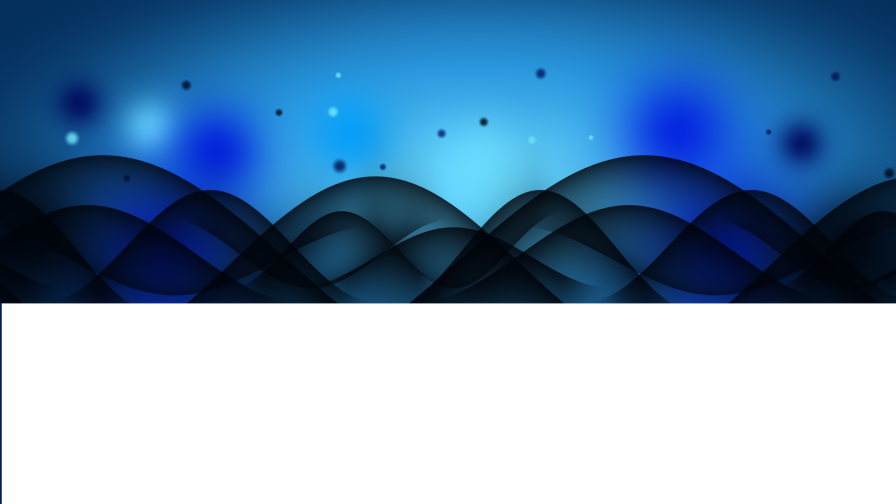
A Shadertoy shader for this background:

```glsl
// Blue glowing banner with translucent dark waves above a plain white panel.

// Canvas units: height is 1, width is 16/9, origin at the lower left.
const vec2  CANVAS       = vec2(16.0 / 9.0, 1.0);
const float PANEL_TOP    = 0.398;
const float STRIPE_WIDTH = 0.0035;
const vec3  PANEL_COLOR  = vec3(1.0);
const vec3  STRIPE_COLOR = vec3(0.01, 0.12, 0.30);

const vec2 LIGHT_CENTER = vec2(0.95, 0.63);
const vec2 LIGHT_SCALE  = vec2(1.0, 2.2);
const vec3 SKY_BRIGHT   = vec3(0.40, 0.84, 1.00);
const vec3 SKY_MIDDLE   = vec3(0.16, 0.59, 0.87);
const vec3 SKY_DEEP     = vec3(0.02, 0.19, 0.37);

const vec3  INK           = vec3(0.0, 0.012, 0.035);
const float WAVE_PERIOD   = 1.074;
const float CREST_OPACITY = 0.83;
const float CREST_FADE    = 0.085;
const float TROUGH_OPACITY = 0.65;
const float TROUGH_FADE   = 0.045;

const float DOT_CELL   = 0.10;
const float DOT_CHANCE = 0.42;
const vec2  DOT_BAND   = vec2(0.64, 0.86);

// Soft glows: centre x, centre y, radius, colour index
const int GLOW_COUNT = 11;
const vec4 GLOWS[GLOW_COUNT] = vec4[GLOW_COUNT](
    vec4(0.300, 0.745, 0.055, 4.0),
    vec4(0.695, 0.735, 0.080, 3.0),
    vec4(0.960, 0.665, 0.075, 4.0),
    vec4(0.430, 0.700, 0.085, 0.0),
    vec4(0.330, 0.500, 0.160, 0.0),
    vec4(1.345, 0.740, 0.110, 0.0),
    vec4(1.440, 0.510, 0.160, 0.0),
    vec4(0.157, 0.796, 0.045, 1.0),
    vec4(1.590, 0.715, 0.045, 1.0),
    vec4(0.050, 0.525, 0.120, 2.0),
    vec4(1.700, 0.500, 0.110, 2.0));
const vec3 GLOW_COLORS[5] = vec3[5](
    vec3(0.00, 0.10, 0.88), vec3(0.00, 0.03, 0.36), vec3(0.00, 0.02, 0.07),
    vec3(0.00, 0.62, 0.99), vec3(0.42, 0.87, 1.00));

// Wave bands: peak x, peak y, amplitude (negative for troughs), frequency
const int WAVE_COUNT = 10;
const vec4 WAVES[WAVE_COUNT] = vec4[WAVE_COUNT](
    vec4(0.204, 0.692, 0.208, 4.28),
    vec4(0.745, 0.650, 0.174, 5.44),
    vec4(0.417, 0.623, 0.111, 9.5),
    vec4(1.072, 0.623, 0.120, 10.1),
    vec4(0.174, 0.593, 0.097, 7.3),
    vec4(0.678, 0.581, 0.076, 14.1),
    vec4(0.900, 0.549, 0.060, 10.0),
    vec4(0.616, 0.428, -0.069, 11.0),
    vec4(0.900, 0.428, -0.076, 14.1),
    vec4(0.347, 0.414, -0.069, 7.8));

vec3 hash3(vec2 cell) {
    vec3 seed = vec3(dot(cell, vec2(127.1, 311.7)),
                     dot(cell, vec2(269.5, 183.3)),
                     dot(cell, vec2(419.2, 371.9)));
    return fract(sin(seed) * 43758.5);
}

// Elliptical light falling off to deep blue corners
vec3 skyColor(vec2 p) {
    float r = length((p - LIGHT_CENTER) * LIGHT_SCALE);
    vec3 color = mix(SKY_BRIGHT, SKY_MIDDLE, smoothstep(0.0, 0.6, r));
    return mix(color, SKY_DEEP, smoothstep(0.45, 1.15, r));
}

vec3 addGlows(vec3 color, vec2 p) {
    for (int i = 0; i < GLOW_COUNT; i++) {
        vec4 g = GLOWS[i];
        vec2 d = (p - g.xy) / g.z;
        color = mix(color, GLOW_COLORS[int(g.w)], 0.88 * exp(-dot(d, d)));
    }
    return color;
}

// One soft dot in some cells of a grid
vec3 addDots(vec3 color, vec2 p) {
    vec2 cell = floor(p / DOT_CELL);
    vec3 place = hash3(cell);
    vec3 style = hash3(cell + 57.0);
    vec2 center = (cell + 0.2 + 0.6 * place.xy) * DOT_CELL;
    float radius = mix(0.006, 0.019, style.x * style.x);
    float shown = step(place.z, DOT_CHANCE) * step(DOT_BAND.x, center.y) * step(center.y, DOT_BAND.y);
    float cover = shown * smoothstep(radius, radius * 0.2, length(p - center));
    vec3 tint = style.y < 0.45 ? vec3(0.45, 0.92, 1.0) : vec3(0.0, 0.12, 0.48) * style.z;
    return mix(color, tint, 0.8 * cover);
}

// Dark bands, crisp on the curve and fading away from it
vec3 addWaves(vec3 color, vec2 p, float pixel) {
    for (int i = 0; i < WAVE_COUNT; i++) {
        vec4 w = WAVES[i];
        float dx = mod(p.x - w.x + 0.5 * WAVE_PERIOD, WAVE_PERIOD) - 0.5 * WAVE_PERIOD;
        float angle = min(abs(dx) * w.w, 3.14159);
        float curve = w.y - w.z * (1.0 - cos(angle));
        float slope = w.z * w.w * sin(angle);
        float depth = sign(w.z) * (curve - p.y) / sqrt(1.0 + slope * slope);
        bool crest = w.z > 0.0;
        float fade = exp(-max(depth, 0.0) / (crest ? CREST_FADE : TROUGH_FADE));
        float cover = smoothstep(-pixel, pixel, depth) * smoothstep(3.1, 2.0, angle);
        color = mix(color, INK, cover * fade * (crest ? CREST_OPACITY : TROUGH_OPACITY));
    }
    return color;
}

void mainImage(out vec4 fragColor, in vec2 fragCoord) {
    vec2 p = fragCoord / iResolution.xy * CANVAS;
    float pixel = 0.75 / iResolution.y;
    vec3 banner = addWaves(addDots(addGlows(skyColor(p), p), p), p, pixel);
    vec3 panel = mix(STRIPE_COLOR, PANEL_COLOR, smoothstep(-pixel, pixel, p.x - STRIPE_WIDTH));
    fragColor = vec4(mix(panel, banner, smoothstep(-pixel, pixel, p.y - PANEL_TOP)), 1.0);
}
```
